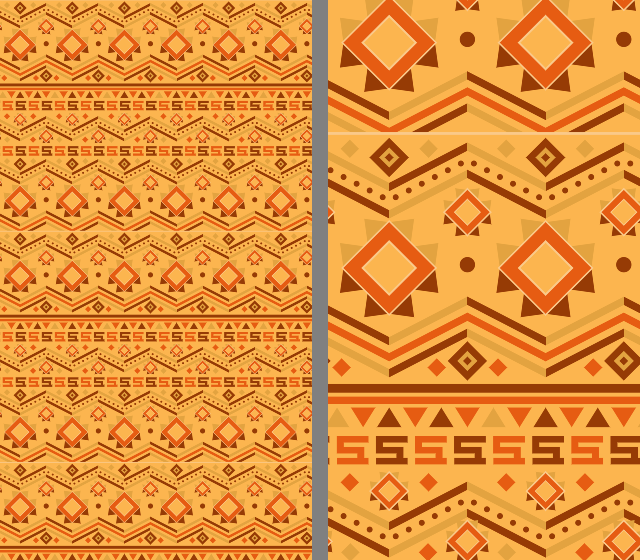
Left, the full canvas; right, a detail of the centre.
Give the GLSL for this pattern, as a Shadertoy shader.

```glsl
// Layout, in units of 1/768 of the canvas height
const float UNITS = 768.0;
const float TILE_H = 317.0;
const float COLUMN_W = 71.5;
const float HALF_W = 35.75;
const float STAR_X = 27.6;
const float FOLD_Y = 216.0;       // the star frieze starts again here
const float FOLD_SHIFT = 214.0;
const float ZIG_RISE = 18.5;
const float LINE_HALF = 1.9;
const float DOT_RADIUS = 1.35;
const float TOOTH_W = 11.917;
const float KEY_W = 17.875;

const vec3 SAND = vec3(0.99, 0.71, 0.31);
const vec3 ORANGE = vec3(0.90, 0.36, 0.07);
const vec3 BROWN = vec3(0.59, 0.23, 0.02);
const vec3 TAN = vec3(0.89, 0.64, 0.25);
const vec3 PALE = vec3(0.98, 0.79, 0.54);

float softness;

void paint(inout vec3 col, vec3 ink, float d) {
    col = mix(col, ink, 1.0 - smoothstep(-softness, softness, d));
}

float box(vec2 p, vec2 halfSize) {
    vec2 d = abs(p) - halfSize;
    return max(d.x, d.y);
}

float diamond(vec2 p, float r) {
    return (abs(p.x) + abs(p.y) - r) * 0.7071;
}

// Triangle with its base centred at the origin, apex along +y
float triangle(vec2 p, float halfBase, float height) {
    float slope = (abs(p.x) * height + (p.y - height) * halfBase)
                / length(vec2(height, halfBase));
    return max(slope, -p.y);
}

float zigzag(float a) {
    return ZIG_RISE * (1.0 - a / HALF_W);
}

// Diamond ring with two teeth on every side
void star(inout vec3 col, vec2 p, float s) {
    vec2 q = vec2(p.x + p.y, p.x - p.y) * 0.7071;
    bool sideways = abs(q.x) > abs(q.y);
    vec2 t = sideways ? q.yx : q;
    vec3 ink = sideways == (t.y > 0.0) ? BROWN : TAN;
    vec2 tooth = vec2(abs(t.x) - 0.53 * s, abs(t.y) - s);
    paint(col, ink, triangle(tooth, 0.47 * s, 0.62 * s));
    paint(col, PALE, box(q, vec2(s + 0.7)));
    paint(col, ORANGE, box(q, vec2(s)));
    paint(col, PALE, box(q, vec2(0.61 * s)));
    paint(col, SAND, box(q, vec2(0.55 * s)));
}

void ringDiamond(inout vec3 col, vec2 p) {
    paint(col, BROWN, diamond(p, 9.0));
    paint(col, TAN, diamond(p, 4.6));
    paint(col, BROWN, diamond(p, 2.0));
}

// Two lines with a row of dots between them
void dottedZigzag(inout vec3 col, float x, float y) {
    float a = abs(x), h = y - zigzag(a);
    bool rising = x > 0.0;
    paint(col, rising ? BROWN : TAN, abs(h - 6.0) - LINE_HALF);
    paint(col, rising ? TAN : BROWN, abs(h - 18.5) - LINE_HALF);
    float pitch = HALF_W / 6.0;
    float dotX = (floor(a / pitch) + 0.5) * pitch;
    paint(col, BROWN, length(vec2(a - dotX, y - zigzag(dotX) - 12.2)) - DOT_RADIUS);
}

// Interlocking angular hooks in alternating colours
void keyBand(inout vec3 col, float x, float y) {
    float cell = floor(x / KEY_W);
    vec2 p = vec2(x - (cell + 0.5) * KEY_W, y);
    float d = box(vec2(p.x - 1.0, abs(p.y) - 5.0), vec2(7.2, 1.5));
    d = min(d, box(p, vec2(6.2, 1.5)));
    d = min(d, box(p - vec2(-4.7, -2.5), vec2(1.6, 4.0)));
    d = min(d, box(p - vec2(4.7, 2.5), vec2(1.6, 4.0)));
    paint(col, mod(cell, 2.0) < 0.5 ? ORANGE : BROWN, d);
}

void toothBand(inout vec3 col, float x, float y) {
    float cell = floor(x / TOOTH_W);
    float along = x - (cell + 0.5) * TOOTH_W;
    bool upward = mod(cell, 2.0) < 0.5;
    float kind = mod(cell, 6.0);
    vec3 ink = !upward ? ORANGE : (kind < 3.0 ? BROWN : (kind < 4.5 ? TAN : BROWN));
    paint(col, ink, triangle(vec2(along, upward ? 4.5 - y : y + 4.5), 5.6, 9.0));
}

void starFrieze(inout vec3 col, float x, float y, bool withDiamonds) {
    float a = abs(x), fromPeak = HALF_W - a;
    ringDiamond(col, vec2(x, y - 11.0));
    paint(col, TAN, diamond(vec2(a - 18.0, y - 7.0), 4.2));
    dottedZigzag(col, x, y);
    star(col, vec2(fromPeak, y - 36.0), 7.2);
    star(col, vec2(x, y - 61.5), 14.8);
    paint(col, BROWN, length(vec2(fromPeak, y - 60.0)) - 3.5);
    for (int i = 0; i < 3; i++) {
        vec3 ink = i == 1 ? ORANGE : ((i == 0) == (x > 0.0) ? TAN : BROWN);
        float h = y - zigzag(a) - 76.5 - 7.3 * float(i);
        paint(col, ink, abs(h) - LINE_HALF);
    }
    if (withDiamonds) {
        ringDiamond(col, vec2(fromPeak, y - 104.0));
        paint(col, ORANGE, diamond(vec2(fromPeak - 14.0, y - 107.0), 4.2));
    }
}

void mainImage(out vec4 fragColor, in vec2 fragCoord) {
    softness = 0.5 * UNITS / iResolution.y;
    vec2 p = vec2(fragCoord.x, iResolution.y - fragCoord.y) * UNITS / iResolution.y;
    float x = mod(p.x - STAR_X + HALF_W, COLUMN_W) - HALF_W;
    float y = mod(p.y, TILE_H);
    float a = abs(x), fromPeak = HALF_W - a;
    vec3 col = SAND;

    if (y < 113.5 || y > FOLD_Y) {
        starFrieze(col, x, y > FOLD_Y ? y - FOLD_SHIFT : y, y < FOLD_Y);
    } else {
        // Stripes, teeth and hooks
        paint(col, BROWN, abs(y - 116.5) - 2.0);
        paint(col, ORANGE, abs(y - 122.0) - 1.7);
        toothBand(col, p.x - STAR_X + 0.5 * TOOTH_W, y - 129.8);
        keyBand(col, p.x - 1.0, y - 144.8);
        keyBand(col, p.x - 1.0, y - 207.0);

        // Dotted zigzag with small stars on both sides
        dottedZigzag(col, x, y - 155.0);
        star(col, vec2(x, y - 163.5), 5.8);
        star(col, vec2(fromPeak, y - 186.5), 6.4);
        paint(col, ORANGE, diamond(vec2(a - 18.0, y - 159.5), 4.2));
        paint(col, x > 0.0 ? ORANGE : TAN, diamond(vec2(fromPeak - 18.0, y - 191.5), 4.2));
    }

    // Pale seam between tiles
    paint(col, PALE, min(y, TILE_H - y) - 0.6);
    fragColor = vec4(col, 1.0);
}
```
